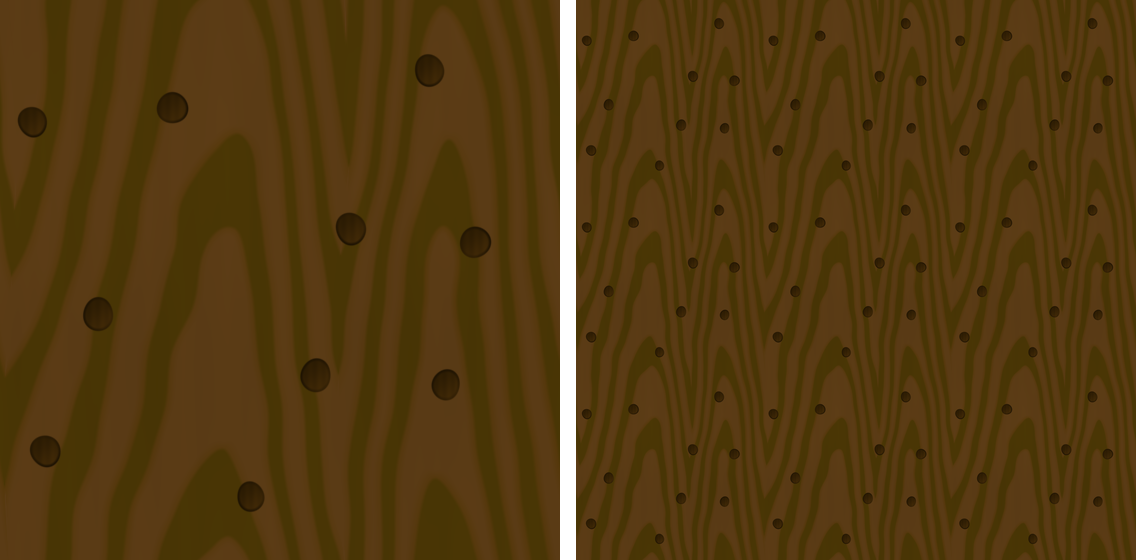
Left: one tile. Right: repeated 3 by 3.
A Shadertoy shader for this texture:

```glsl
// Dark painted plywood: tall olive grain arches on brown, dotted with round knots.
// The grain is the contour bands of a wrapped height field; the knots are
// shaded discs on a jittered lattice. Everything repeats once per canvas.

const float TAU = 6.2831853;
const vec3 BROWN = vec3(0.353, 0.231, 0.083);
const vec3 AMBER = vec3(0.330, 0.216, 0.040);
const vec3 OLIVE = vec3(0.284, 0.208, 0.018);
const vec3 KNOT_LIGHT = vec3(0.245, 0.155, 0.025);
const vec3 KNOT_DARK = vec3(0.175, 0.110, 0.012);
const vec3 KNOT_RIM = vec3(0.115, 0.072, 0.008);

float hash(vec2 p) {
    vec3 q = fract(vec3(p.xyx) * 0.1031);
    q += dot(q, q.yzx + 33.33);
    return fract((q.x + q.y) * q.z);
}

// Value noise in -1..1 that wraps after the given whole number of cells
float noise(vec2 p, vec2 cells, float seed) {
    p *= cells;
    vec2 i = floor(p), f = fract(p);
    f = f * f * (3.0 - 2.0 * f);
    vec2 a = mod(i, cells) + seed, b = mod(i + 1.0, cells) + seed;
    float low = mix(hash(a), hash(vec2(b.x, a.y)), f.x);
    float high = mix(hash(vec2(a.x, b.y)), hash(b), f.x);
    return 2.0 * mix(low, high, f.y) - 1.0;
}

// Rounded peak falling to a sharper valley on either side
float arch(float x, float start, float peak, float end, float startLevel, float endLevel) {
    bool rising = x < peak;
    float t = rising ? (peak - x) / (peak - start) : (x - peak) / (end - peak);
    float profile = mix(0.5 + 0.5 * cos(0.5 * TAU * t), cos(0.25 * TAU * t), 0.5);
    return mix(rising ? startLevel : endLevel, 1.0, profile);
}

// Two unequal arches across the canvas
float hill(float x) {
    x = fract(x - 0.02);
    return x < 0.59 ? arch(x, 0.0, 0.39, 0.59, -0.2, 0.0)
                    : arch(x, 0.59, 0.77, 1.0, 0.0, -0.2);
}

// Grain phase: one band per unit, two bands per canvas height
float grainPhase(vec2 p) {
    float drift = 0.010 * sin(TAU * p.y) + 0.006 * noise(p, vec2(3.0, 7.0), 11.0);
    float height = 2.5 - 0.25 * sin(TAU * p.y);
    float wobble = 0.14 * noise(p, vec2(5.0, 4.0), 23.0)
                 + 0.07 * noise(p, vec2(13.0, 11.0), 37.0);
    return 2.0 * p.y - height * (hill(p.x + drift) - 0.5) + wobble;
}

// Signed distance to the olive bands, negative inside
float bandDistance(vec2 p) {
    const float STEP = 0.002;
    float phase = grainPhase(p);
    vec2 slope = vec2(grainPhase(p + vec2(STEP, 0.0)) - grainPhase(p - vec2(STEP, 0.0)),
                      grainPhase(p + vec2(0.0, STEP)) - grainPhase(p - vec2(0.0, STEP)));
    float halfWidth = 0.195 + 0.045 * noise(p, vec2(6.0, 5.0), 51.0);
    float offset = abs(fract(phase + 0.48) - 0.5) - halfWidth;
    return offset / max(length(slope) / (2.0 * STEP), 1.5);
}

vec3 woodColor(vec2 p) {
    float d = bandDistance(p);
    float warmth = 0.65 + 0.35 * noise(p, vec2(9.0, 4.0), 67.0);
    float halo = warmth * (1.0 - smoothstep(0.0, 0.017, d));
    vec3 color = mix(BROWN, AMBER, halo);
    color = mix(color, OLIVE, 1.0 - smoothstep(-0.004, 0.004, d));

    // Faint brushed streaks and broad tonal patches
    float streaks = noise(p, vec2(64.0, 5.0), 83.0) + noise(p, vec2(28.0, 3.0), 97.0);
    float patches = noise(p, vec2(4.0, 3.0), 113.0);
    return color * (1.0 + 0.010 * streaks + 0.015 * patches);
}

// Paints one knot; q is the offset from its centre
vec3 paintKnot(vec3 color, vec2 q, float radius, float seed) {
    float angle = atan(q.y, q.x);
    float outline = radius * (1.0 + 0.035 * sin(2.0 * angle + seed)
                                  + 0.020 * sin(3.0 * angle + 2.0 * seed));
    float d = length(q * vec2(1.04, 0.98)) - outline;
    float light = smoothstep(-0.8, 1.0, dot(q, vec2(0.6, -0.7)) / radius);
    float streak = 0.04 * sin(q.x / radius * 11.0 + seed);
    vec3 face = mix(KNOT_DARK, KNOT_LIGHT, light) * (1.0 + streak);
    float rim = smoothstep(-0.0065, -0.001, d) * (0.65 + 0.35 * sin(angle + seed));
    face = mix(face, KNOT_RIM, rim);
    return mix(color, face, 1.0 - smoothstep(-0.0015, 0.002, d));
}

void mainImage(out vec4 fragColor, in vec2 fragCoord) {
    vec2 p = fragCoord / iResolution.xy;
    vec3 color = woodColor(p);

    // Knots on a wrapped ten-point lattice
    const float KNOTS = 10.0;
    for (float i = 0.0; i < KNOTS; i++) {
        vec2 jitter = vec2(hash(vec2(i, 3.0)), hash(vec2(i, 8.0))) - 0.5;
        vec2 center = vec2(i, 3.0 * i) / KNOTS + 0.16 * jitter + vec2(0.02, 0.84);
        vec2 q = fract(p - center + 0.5) - 0.5;
        float radius = mix(0.0245, 0.0285, hash(vec2(i, 15.0)));
        color = paintKnot(color, q, radius, TAU * hash(vec2(i, 21.0)));
    }
    fragColor = vec4(color, 1.0);
}
```
